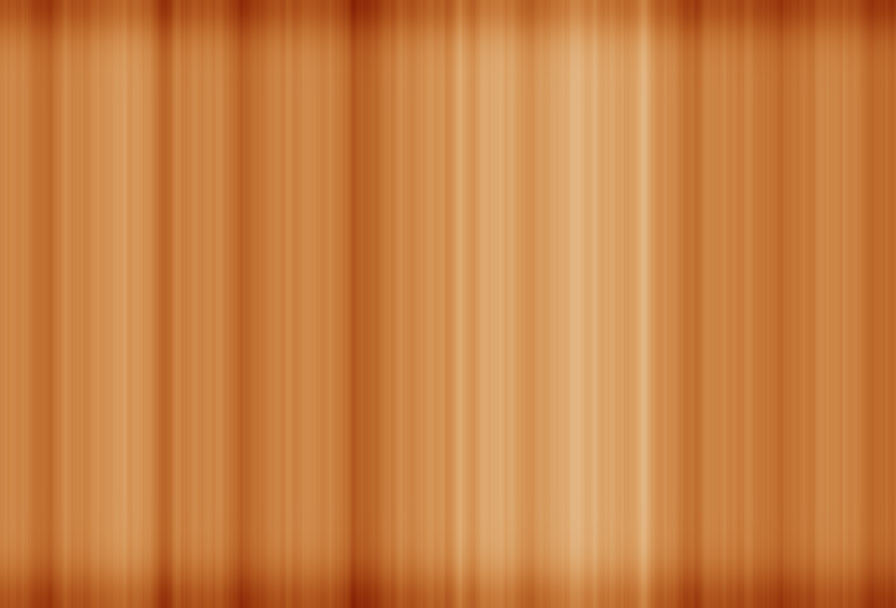
Reproduce this background procedurally as a Shadertoy shader.

```glsl
// Warm wood-toned vertical streaks, darkened along the top and bottom edges.
#define BASE_TONE    0.53
#define STREAK_DEPTH 0.030
#define GRAIN_FREQ   115.0
#define GRAIN_LAYERS 8
#define EDGE_DEPTH   0.47
#define TOP_REACH    0.060
#define BOTTOM_REACH 0.066

// Broad bands: centre, width, tone shift
const vec3 BANDS[16] = vec3[16](
    vec3(0.050, 0.014, -0.25), vec3(0.138, 0.030,  0.20),
    vec3(0.182, 0.012, -0.27), vec3(0.274, 0.020, -0.27),
    vec3(0.394, 0.007, -0.18), vec3(0.408, 0.022, -0.30),
    vec3(0.480, 0.030,  0.09), vec3(0.512, 0.007,  0.20),
    vec3(0.553, 0.032,  0.36), vec3(0.640, 0.035,  0.40),
    vec3(0.643, 0.006,  0.10), vec3(0.705, 0.035,  0.25),
    vec3(0.719, 0.006,  0.23), vec3(0.772, 0.013, -0.20),
    vec3(0.870, 0.035, -0.18), vec3(0.985, 0.025, -0.24));

float bell(float offset, float width) {
    float q = offset / width;
    return exp(-q * q);
}

float bandTone(float x) {
    float tone = BASE_TONE;
    for (int i = 0; i < BANDS.length(); i++)
        tone += BANDS[i].z * bell(x - BANDS[i].x, BANDS[i].y);
    return tone;
}

// Layered sines with wandering phase make uneven fine streaks
float grain(float x) {
    float sum = 0.0, freq = GRAIN_FREQ;
    for (int i = 0; i < GRAIN_LAYERS; i++) {
        float drift = 1.4 * sin(freq * 0.37 * x + float(i));
        sum += sin(freq * x + 2.1 * float(i) + drift);
        freq *= 1.37;
    }
    return sum * STREAK_DEPTH * 0.6;
}

// Quadratic ramp from rust through amber to cream
vec3 woodColour(float tone) {
    vec3 rust = vec3(0.655, 0.290, 0.090);
    vec3 rise = vec3(0.330, 0.450, 0.250);
    vec3 bend = vec3(-0.100, -0.030, 0.170);
    return rust + tone * (rise + tone * bend);
}

void mainImage(out vec4 fragColor, in vec2 fragCoord) {
    vec2 uv = fragCoord / iResolution.xy;
    float tone = bandTone(uv.x) + grain(uv.x);

    // Burnt edges
    float burn = bell(1.0 - uv.y, TOP_REACH) + bell(uv.y, BOTTOM_REACH);
    tone -= EDGE_DEPTH * burn;

    fragColor = vec4(clamp(woodColour(tone), 0.0, 1.0), 1.0);
}
```
